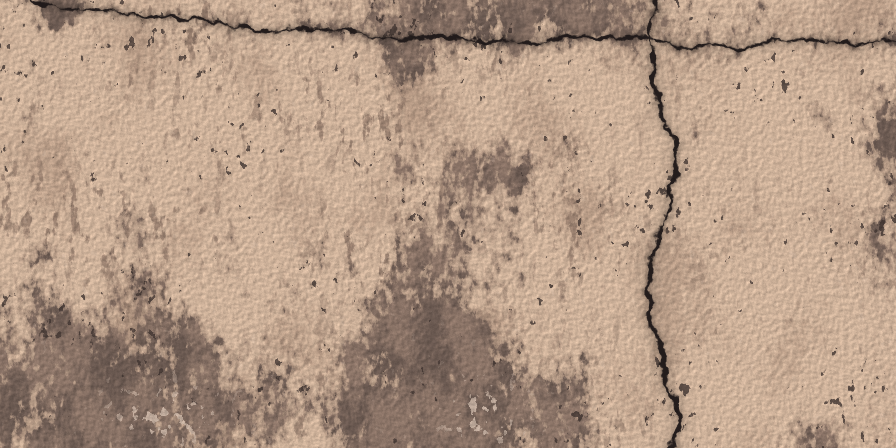
Write a WebGL 1 fragment shader that draws this texture.

```glsl
precision highp float;
// Weathered tan plaster wall with damp stains, pits and two dark cracks.
uniform vec2 u_resolution;

const vec3 PLASTER_LIGHT = vec3(0.808, 0.697, 0.604);
const vec3 PLASTER_DULL = vec3(0.715, 0.605, 0.522);
const vec3 STREAK_BROWN = vec3(0.56, 0.465, 0.405);
const vec3 STAIN_SOFT = vec3(0.54, 0.45, 0.40);
const vec3 STAIN_DEEP = vec3(0.40, 0.335, 0.305);
const vec3 PIT_SHADE = vec3(0.25, 0.205, 0.19);
const vec3 FLAKE_PALE = vec3(0.80, 0.72, 0.66);
const vec3 CRACK_DARK = vec3(0.12, 0.095, 0.095);

vec2 cellGradient(vec2 cell) {
  vec3 q = fract(cell.xyx * vec3(0.1031, 0.1030, 0.0973));
  q += dot(q, q.yzx + 33.33);
  float angle = 6.2832 * fract((q.x + q.y) * q.z);
  return vec2(cos(angle), sin(angle));
}

float gradientNoise(vec2 p) {
  vec2 i = floor(p), f = fract(p);
  vec2 u = f * f * f * (f * (f * 6.0 - 15.0) + 10.0);
  vec2 e = vec2(1.0, 0.0);
  float a = dot(cellGradient(i), f);
  float b = dot(cellGradient(i + e.xy), f - e.xy);
  float c = dot(cellGradient(i + e.yx), f - e.yx);
  float d = dot(cellGradient(i + e.xx), f - e.xx);
  return 1.4 * mix(mix(a, b, u.x), mix(c, d, u.x), u.y);
}

float fbm(vec2 p) {
  float sum = 0.0, amplitude = 0.5;
  for (int octave = 0; octave < 4; octave++) {
    sum += amplitude * gradientNoise(p);
    p = mat2(1.6, 1.2, -1.2, 1.6) * p + 17.3;
    amplitude *= 0.5;
  }
  return sum;
}

// Soft elliptical bump, 1 at its centre
float blob(vec2 p, vec2 centre, vec2 radius) {
  vec2 d = (p - centre) / radius;
  return exp(-dot(d, d));
}

// Signed offsets from the long cracks
float levelCrack(vec2 p) {
  float path = 0.9 + 0.12 * exp(-1.9 * p.x);
  return p.y - path - 0.035 * fbm(vec2(p.x * 7.0, 3.4)) - 0.014 * fbm(p * 32.0);
}

float uprightCrack(vec2 p) {
  float path = 1.478 + 0.028 * cos((p.y - 0.62) * 11.0);
  return p.x - path - 0.03 * fbm(vec2(8.7, p.y * 10.0)) - 0.016 * fbm(p * 30.0 + 9.0);
}

float line(float offset, float halfWidth, float soft) {
  return 1.0 - smoothstep(halfWidth - soft, halfWidth + soft, abs(offset));
}

// Where moisture gathers: the foot of the wall, the crack and the right edge
float dampness(vec2 p, float crackOffset) {
  float damp = 0.85 * blob(p, vec2(0.22, 0.10), vec2(0.37, 0.28));
  damp += 0.88 * blob(p, vec2(0.97, 0.13), vec2(0.22, 0.36));
  damp += 0.55 * blob(p, vec2(1.25, 0.06), vec2(0.12, 0.13));
  damp += 0.56 * blob(p, vec2(1.10, 0.64), vec2(0.17, 0.09));
  damp += 0.70 * blob(p, vec2(1.14, 0.99), vec2(0.40, 0.08));
  damp += 0.40 * blob(p, vec2(0.91, 0.84), vec2(0.06, 0.08));
  damp += 0.80 * blob(p, vec2(0.13, 0.98), vec2(0.05, 0.07));
  damp += 0.50 * blob(p, vec2(2.00, 0.62), vec2(0.10, 0.35));
  damp += 0.55 * blob(p, vec2(1.84, 0.00), vec2(0.10, 0.10));
  return damp + 0.28 * exp(-abs(crackOffset) / 0.03);
}

void main() {
  vec2 p = gl_FragCoord.xy / u_resolution.y;
  float pixel = 1.0 / u_resolution.y;
  float level = levelCrack(p), upright = uprightCrack(p);
  float fine = fbm(p * vec2(75.0, 48.0) + 13.0);

  // Plaster with broad tonal drift
  float drift = fbm(p * vec2(5.0, 3.5) + 40.0) + 0.4 * fine;
  vec3 color = mix(PLASTER_LIGHT, PLASTER_DULL, smoothstep(-0.05, 0.5, drift));

  // Broken downward streaks, mostly left of the upright crack
  float streakArea = smoothstep(-0.2, 0.25, fbm(p * 3.0 + 5.0));
  streakArea *= 1.0 - 0.6 * smoothstep(1.2, 1.5, p.x);
  float streak = fbm(p * vec2(34.0, 9.0) + 11.0) + 0.5 * fine;
  color = mix(color, STREAK_BROWN, 0.85 * streakArea * smoothstep(0.14, 0.38, streak));

  // Damp stains with ragged, grainy edges
  float ragged = 0.6 * fbm(p * vec2(8.0, 5.0) + 2.0)
               + 0.45 * fbm(p * vec2(30.0, 17.0)) + 0.35 * fine;
  float damp = dampness(p, level) + ragged;
  float depth = smoothstep(-0.25, 0.4, fbm(p * vec2(14.0, 8.0) + 23.0) + 0.5 * fine);
  color = mix(color, STREAK_BROWN, 0.45 * smoothstep(0.24, 0.45, damp));
  color = mix(color, mix(STAIN_SOFT, STAIN_DEEP, depth), 0.95 * smoothstep(0.43, 0.58, damp));

  // Pale flakes where the stained skin has peeled
  float peeling = blob(p, vec2(0.37, 0.07), vec2(0.13, 0.07))
                + blob(p, vec2(1.08, 0.07), vec2(0.09, 0.08));
  float flake = smoothstep(0.34, 0.42, fbm(p * vec2(45.0, 36.0) + 61.0) + 0.25 * peeling);
  color = mix(color, FLAKE_PALE, 0.8 * flake * min(peeling + 0.2, 1.0));

  // Clustered pits and fine relief lit from the upper left
  float pit = fbm(p * vec2(46.0, 34.0) + 7.0) + 0.5 * fbm(p * 5.0 + 19.0);
  color = mix(color, PIT_SHADE, 0.8 * smoothstep(0.40, 0.50, pit));
  vec2 grain = p * 88.0;
  float relief = fbm(grain) - fbm(grain + vec2(-0.35, 0.35));
  color *= 1.0 + 0.22 * relief;

  // Cracks of uneven width with a shaded lip
  float wear = fbm(p * 30.0 + 31.0);
  float levelWidth = 0.0028 + 0.008 * wear;
  float uprightWidth = mix(0.0052, 0.002, smoothstep(0.88, 0.94, p.y)) + 0.009 * wear;
  float lip = max(exp(-abs(level) / 0.008), exp(-abs(upright) / 0.011));
  color *= 1.0 - 0.35 * lip;
  float crack = max(line(level, levelWidth, pixel), line(upright, uprightWidth, pixel));
  color = mix(color, CRACK_DARK, 0.95 * crack);

  gl_FragColor = vec4(color, 1.0);
}
```
